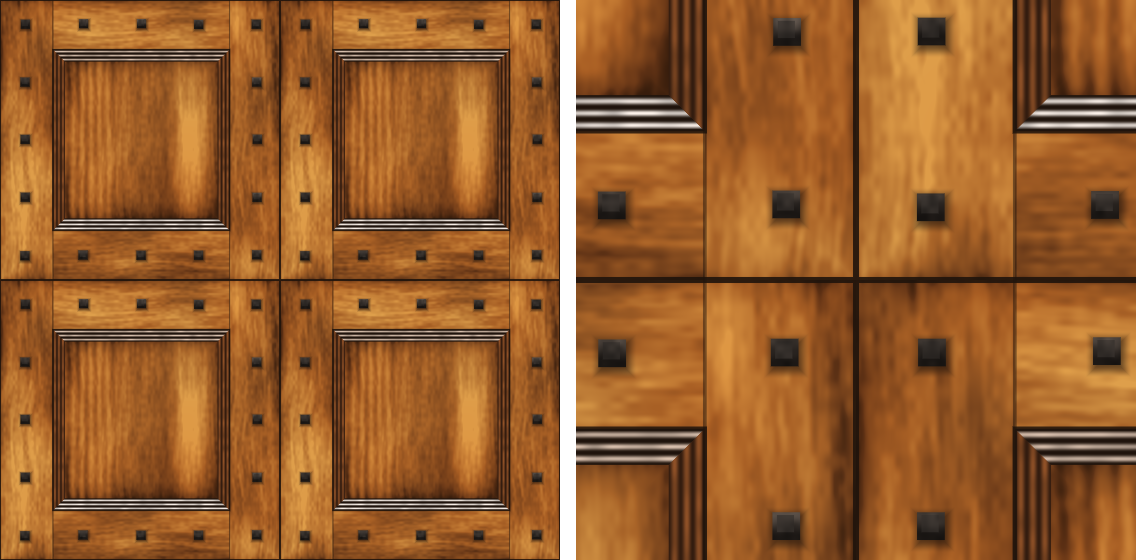
Left: the whole. Right: its middle third, enlarged.
Reproduce this texture procedurally as a WebGL 1 fragment shader.

```glsl
precision highp float;
// Two by two stained wood door panels: a studded frame of stiles and rails
// around a moulded, vertically grained field. Wood is stretched value noise;
// seams, moulding and studs are distances measured inside one repeat.

uniform vec2 u_resolution;

const float REPEATS = 2.0;
const vec3 DARK_WOOD = vec3(0.39, 0.215, 0.095);
const vec3 MID_WOOD = vec3(0.66, 0.395, 0.16);
const vec3 LIGHT_WOOD = vec3(0.87, 0.63, 0.30);
const vec3 SEAM = vec3(0.12, 0.075, 0.045);
const vec3 PALE_EDGE = vec3(0.95, 0.91, 0.88);

const vec2 FIELD_LO = vec2(0.189, 0.177);
const vec2 FIELD_HI = vec2(0.820, 0.823);
const float MOULD_WIDTH = 0.043;
const float RIDGES = 3.0;
const vec2 STUD_START = vec2(0.091, 0.088);
const float STUD_STEP = 0.2065;
const float STUD_SIZE = 0.0165;

float hash(vec2 p) {
    return fract(sin(dot(p, vec2(127.1, 311.7))) * 43758.545);
}

float noise(vec2 p) {
    vec2 i = floor(p), f = fract(p);
    f = f * f * (3.0 - 2.0 * f);
    return mix(mix(hash(i), hash(i + vec2(1, 0)), f.x),
               mix(hash(i + vec2(0, 1)), hash(i + vec2(1, 1)), f.x), f.y);
}

float fbm(vec2 p) {
    float sum = 0.0, gain = 0.53;
    for (int i = 0; i < 4; i++) {
        sum += gain * noise(p);
        p = p * 2.03 + 7.3;
        gain *= 0.5;
    }
    return sum;
}

// Wood tone, about 0.5 on average; x runs across the grain, y along it
float grain(vec2 q, float seed) {
    q += seed;
    float warp = noise(q * vec2(6.0, 4.0));
    float cloud = fbm(q * vec2(11.0, 3.0));
    float streak = noise(vec2(q.x * 34.0 + warp * 3.0, q.y * 3.0));
    float fibre = noise(vec2(q.x * 115.0 + warp * 4.0, q.y * 14.0));
    float fleck = noise(q * vec2(120.0, 60.0));
    float tone = cloud * 0.55 + streak * 0.17 + fibre * 0.16 + fleck * 0.12;
    return 0.5 + (tone - 0.5) * 1.7;
}

// Slow change of stain along a board, centred on zero
float patches(vec2 q, float seed) {
    return noise(q * vec2(13.0, 4.5) + seed * 5.3) - 0.5;
}

float spot(vec2 p, vec2 centre, vec2 size) {
    vec2 d = (p - centre) / size;
    return exp(-dot(d, d));
}

// Field tone: ribbed on the left, glowing on the right, dark at the rim
float fieldTone(vec2 p, float rim) {
    float bend = noise(p * vec2(5.0, 3.0));
    float ribs = sin(p.x * 190.0 + bend * 4.0) * (1.0 - smoothstep(0.3, 0.56, p.x));
    float glow = spot(p, vec2(0.69, 0.53), vec2(0.055, 0.22));
    glow *= 0.8 + 0.4 * noise(p * vec2(30.0, 6.0));
    float leftGlow = spot(p, vec2(0.30, 0.48), vec2(0.13, 0.33));
    float core = spot(p, vec2(0.54, 0.45), vec2(0.09, 0.35));
    float lowShade = 1.0 - smoothstep(0.2, 0.42, p.y);
    float tone = grain(p, 3.7) * 0.75 + patches(p, 2.0) * 0.16 + 0.08 + ribs * 0.14;
    return tone + glow * 0.62 + leftGlow * 0.27 - core * 0.10
         - lowShade * 0.2 - 0.42 * exp(-rim / 0.03);
}

vec3 stain(float tone, vec2 p) {
    vec3 wood = mix(DARK_WOOD, MID_WOOD, clamp(tone * 2.0, 0.0, 1.0));
    wood = mix(wood, LIGHT_WOOD, clamp(tone * 2.0 - 1.0, 0.0, 1.0));
    wood *= 1.0 - 0.45 * smoothstep(0.1, -0.3, tone);
    return wood * mix(vec3(1.0), vec3(1.0, 0.92, 0.84), noise(p * 6.0));
}

float line(float dist, float width, float aa) {
    return 1.0 - smoothstep(width - aa, width + aa, abs(dist));
}

// Stepped moulding: pale lit ridges above and below, brown ones at the sides
vec3 moulding(float depth, float level, float upper, vec2 p) {
    float ridge = 0.5 - 0.5 * cos(depth * 6.2832 * RIDGES);
    float wear = 0.75 + 0.3 * noise(p * 45.0);
    vec3 lit = mix(PALE_EDGE, vec3(0.78, 0.66, 0.57), upper * 0.7) * wear;
    vec3 across = mix(SEAM, lit, pow(ridge, 1.5));
    vec3 side = mix(vec3(0.20, 0.11, 0.06), vec3(0.55, 0.31, 0.15) * wear, ridge);
    return mix(side, across, level);
}

// Square iron studs along the border of a five by five lattice
vec3 addStuds(vec3 base, vec2 p, float aa) {
    vec2 id = clamp(floor((p - STUD_START) / STUD_STEP + 0.5), 0.0, 4.0);
    float border = step(1.5, max(abs(id.x - 2.0), abs(id.y - 2.0)));
    vec2 jitter = vec2(hash(id), hash(id + 9.0)) - 0.5;
    vec2 q = p - STUD_START - id * STUD_STEP - jitter * 0.004;
    vec2 s = abs(q - vec2(0.002, -0.004));
    float shadow = 1.0 - smoothstep(0.012, 0.028, max(s.x, s.y));
    float body = max(abs(q.x), abs(q.y)) - STUD_SIZE;
    float face = max(abs(q.x + 0.001), abs(q.y - 0.003)) - STUD_SIZE * 0.62;
    float sheen = smoothstep(-0.012, 0.016, q.y) * (0.5 + 0.5 * hash(id + 4.0));
    vec3 iron = mix(vec3(0.10, 0.085, 0.075), vec3(0.34, 0.30, 0.27), sheen);
    iron = mix(iron, vec3(0.20, 0.18, 0.165), 0.7 * (1.0 - smoothstep(-aa, aa, face)));
    iron *= 0.8 + 0.4 * noise(p * 110.0);
    base = mix(base, SEAM, 0.6 * shadow * border);
    return mix(base, iron, border * (1.0 - smoothstep(-aa, aa, body)));
}

void main() {
    vec2 p = fract(gl_FragCoord.xy / u_resolution * REPEATS);
    float aa = 0.6 * REPEATS / min(u_resolution.x, u_resolution.y);
    // Distances into the moulded field from its four sides
    vec2 inset = min(p - FIELD_LO, FIELD_HI - p);
    float depth = min(inset.x, inset.y);
    float level = smoothstep(-aa, aa, inset.x - inset.y);
    // Frame: upright stiles with level rails between them
    float stile = grain(p, p.x < 0.5 ? 1.3 : 8.1) + 0.5 * patches(p, 1.0);
    float rail = grain(p.yx, p.y < 0.5 ? 5.2 : 11.6) + 0.35 * patches(p.yx, 4.0);
    float frameTone = mix(stile, rail, smoothstep(-aa, aa, inset.x)) + 0.1;
    vec2 edge = min(p, 1.0 - p);
    float rim = min(edge.x, edge.y);
    float shade = 0.45 * exp(-rim / 0.028) + 0.22 * exp(min(depth, 0.0) / 0.02);
    vec3 color = stain(frameTone - shade, p);
    color = mix(color, SEAM, 0.5 * line(inset.x, 0.0022, aa));
    // Moulding and field, set into the frame behind a dark outline
    float inner = depth - MOULD_WIDTH;
    vec3 trim = moulding(depth / MOULD_WIDTH, level, step(0.5, p.y), p);
    color = mix(color, trim, smoothstep(-aa, aa, depth));
    color = mix(color, stain(fieldTone(p, max(inner, 0.0)), p), smoothstep(-aa, aa, inner));
    color = mix(color, SEAM, 0.85 * line(depth, 0.0026, aa));
    color = addStuds(color, p, aa);
    color = mix(color, SEAM, 0.9 * line(rim, 0.0036, aa));
    gl_FragColor = vec4(color, 1.0);
}
```
